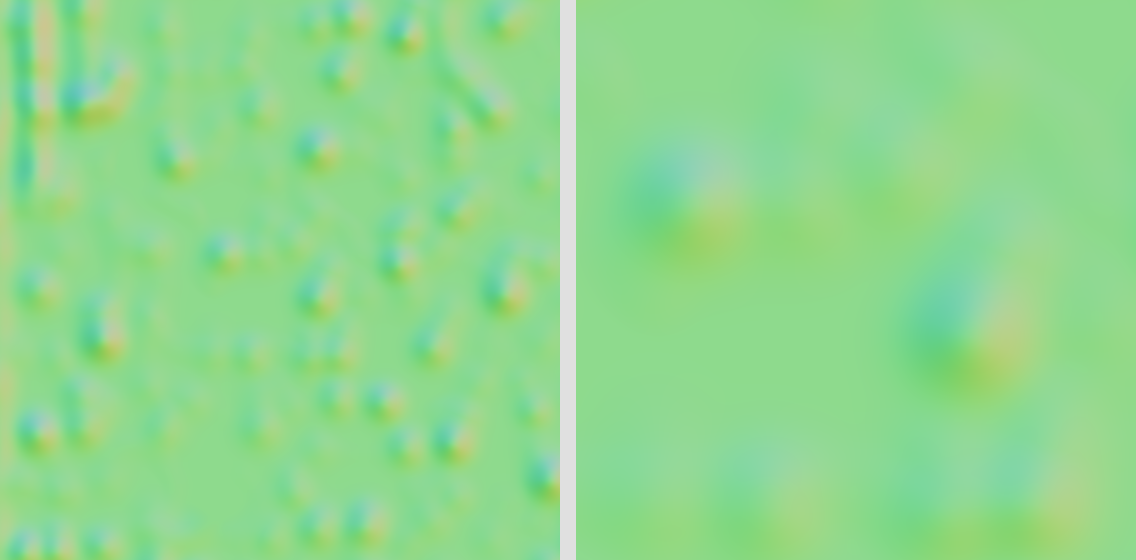
Left: the whole. Right: its middle third, enlarged.
Give the GLSL for this texture map, as a WebGL 1 fragment shader.

```glsl
precision highp float;

uniform vec2 u_resolution;

const vec3 FLAT_GREEN = vec3(0.557, 0.853, 0.553);
const float CELLS = 12.0;

vec2 hash2(vec2 p) {
  vec3 q = fract(p.xyx * vec3(0.1031, 0.1030, 0.0973));
  q += dot(q, q.yzx + 33.33);
  return fract((q.xx + q.yz) * q.zy);
}

float gradientCorner(vec2 cell, vec2 offset) {
  float angle = 6.2832 * hash2(cell + 71.0).x;
  return dot(vec2(cos(angle), sin(angle)), offset);
}

float gradientNoise(vec2 p) {
  vec2 i = floor(p), f = fract(p);
  vec2 u = f * f * f * (f * (f * 6.0 - 15.0) + 10.0);
  vec2 e = vec2(0.0, 1.0);
  float low = mix(gradientCorner(i, f), gradientCorner(i + e.yx, f - e.yx), u.x);
  float high = mix(gradientCorner(i + e, f - e), gradientCorner(i + 1.0, f - 1.0), u.x);
  return mix(low, high, u.y);
}

// Outward slope of a Gaussian profile, peaking at 1 when |d| = width
vec2 gaussianSlope(vec2 d, float width) {
  vec2 q = d / width;
  return q * exp(0.5 - 0.5 * dot(q, q));
}

// Round bump laid over a fainter ridge that runs along "tail"
vec2 bumpSlope(vec2 d, vec2 tail, float width) {
  float t = clamp(dot(d, tail) / dot(tail, tail), 0.0, 1.0);
  return 0.65 * gaussianSlope(d, width) + 0.4 * gaussianSlope(d - tail * t, width);
}

// Jittered bumps: many faint, a few strong, crowded at the upper left
vec2 scatteredBumps(vec2 p, float cells, float seed) {
  vec2 home = floor(p * cells);
  vec2 slope = vec2(0.0);
  for (int y = -2; y <= 2; y++) {
    for (int x = -1; x <= 1; x++) {
      vec2 cell = home + vec2(float(x), float(y));
      vec2 place = hash2(cell + seed);
      vec2 look = hash2(cell + seed + 37.0);
      vec2 shape = hash2(cell + seed + 83.0);
      vec2 center = (cell + 0.15 + 0.7 * place) / cells;
      float corner = smoothstep(0.32, 0.15, center.x) * smoothstep(0.6, 0.8, center.y);
      float strength = 0.035 + 0.21 * pow(look.x, 4.0) + 0.07 * corner;
      strength *= step(0.2, look.y);
      float tailLength = 0.004 + 0.07 * shape.x * shape.x;
      vec2 tail = tailLength * normalize(vec2(1.2 * (shape.y - 0.5), 1.0));
      slope += strength * bumpSlope(p - center, tail, mix(0.019, 0.0235, place.y));
    }
  }
  return slope;
}

// Ridge along part of a circle, fading away from "facing"
vec2 arcSlope(vec2 p, vec2 center, float radius, vec2 facing, float width) {
  vec2 d = p - center;
  float r = max(length(d), 0.001);
  vec2 dir = d / r;
  float fade = smoothstep(0.55, 0.95, dot(dir, normalize(facing)));
  return gaussianSlope(dir * (r - radius), width) * fade;
}

// Uneven upright ridge
vec2 uprightRidge(vec2 p, float center, float width) {
  float wobble = gradientNoise(vec2(3.7 + center * 40.0, p.y * 12.0));
  float offset = p.x - center - 0.008 * wobble;
  return (1.0 + 1.1 * wobble) * gaussianSlope(vec2(offset, 0.0), width);
}

// Faint undulation between the bumps
vec2 rippleSlope(vec2 p, float scale) {
  vec2 q = p * scale;
  vec2 e = vec2(0.05, 0.0);
  float here = gradientNoise(q);
  vec2 rise = vec2(gradientNoise(q + e.xy), gradientNoise(q + e.yx)) - here;
  return -rise / e.x * smoothstep(-0.1, 0.35, here);
}

// Slope tints red and blue; steepness dims green
vec3 slopeColor(vec2 slope) {
  return FLAT_GREEN + vec3(slope.x, -1.3 * dot(slope, slope), slope.y);
}

void main() {
  vec2 p = gl_FragCoord.xy / u_resolution;

  vec2 slope = scatteredBumps(p, CELLS, 5.0);
  float upper = smoothstep(0.58, 0.7, p.y);
  slope += 0.11 * uprightRidge(p, -0.012, 0.021);
  slope += 0.16 * upper * uprightRidge(p, 0.06, 0.02);
  slope += 0.09 * smoothstep(0.72, 0.85, p.y) * uprightRidge(p, 0.15, 0.02);
  slope += 0.08 * arcSlope(p, vec2(0.97, 0.96), 0.18, vec2(-1.0, -0.4), 0.022);
  slope += 0.06 * arcSlope(p, vec2(0.31, 0.13), 0.09, vec2(0.0, -1.0), 0.021);
  slope += 0.02 * rippleSlope(p, 12.0);

  // Soft limit where bumps overlap
  slope /= sqrt(1.0 + dot(slope, slope) * 7.0);
  gl_FragColor = vec4(slopeColor(slope), 1.0);
}
```
